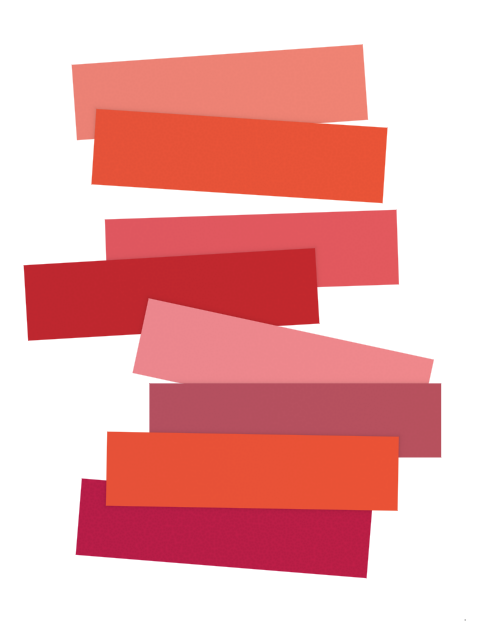
Write a Shadertoy shader that draws this background.

```glsl
// Eight overlapping, slightly tilted strips of red and pink paper on white.

const int STRIP_COUNT = 8;
const float PAGE_ASPECT = 0.746;      // width of the layout, in page heights
const float HALF_LENGTH = 0.2279;     // half the long side of a strip
const float SHADOW_REACH = 0.0028;    // fall-off of the contact shadow
const float SHADOW_DEPTH = 0.10;
const float GRAIN_SCALE = 230.0;      // grain cells per page height
const float EDGE_WIDTH = 1.2;         // edge smoothing, in output samples
const vec3 PAGE_COLOR = vec3(1.0);
const vec3 SPECK_COLOR = vec3(0.65);
const vec2 SPECK_POS = vec2(0.7266, 0.0313);
const float SPECK_RADIUS = 0.0011;

// Strips from back to front: centre x, centre y, tilt, half height
const vec4 STRIPS[STRIP_COUNT] = vec4[](
    vec4(0.3431, 0.8558,  0.0700, 0.0590),
    vec4(0.3737, 0.7562, -0.0645, 0.0590),
    vec4(0.3932, 0.6064,  0.0330, 0.0583),
    vec4(0.2676, 0.5400,  0.0587, 0.0590),
    vec4(0.4421, 0.4277, -0.2120, 0.0597),
    vec4(0.4609, 0.3431,  0.0000, 0.0579),
    vec4(0.3499, 0.1745, -0.0800, 0.0598),
    vec4(0.3939, 0.2637, -0.0172, 0.0579));

const vec3 COLORS[STRIP_COUNT] = vec3[](
    vec3(0.930, 0.510, 0.455),  // salmon
    vec3(0.905, 0.325, 0.220),  // vermilion
    vec3(0.880, 0.345, 0.370),  // coral red
    vec3(0.750, 0.155, 0.180),  // crimson
    vec3(0.930, 0.530, 0.550),  // pink
    vec3(0.710, 0.315, 0.370),  // mauve
    vec3(0.720, 0.115, 0.275),  // magenta
    vec3(0.910, 0.320, 0.215)); // orange red

const float GRAIN[STRIP_COUNT] = float[](
    0.015, 0.025, 0.012, 0.020, 0.012, 0.015, 0.060, 0.010);

vec2 hash2(vec2 p) {
    vec3 q = fract(p.xyx * vec3(0.1031, 0.1030, 0.0973));
    q += dot(q, q.yzx + 33.33);
    return fract((q.xx + q.yz) * q.zy);
}

// Distance to the nearest scattered point
float cellular(vec2 p) {
    vec2 cell = floor(p);
    float nearest = 2.0;
    for (int y = -1; y <= 1; y++) {
        for (int x = -1; x <= 1; x++) {
            vec2 c = cell + vec2(x, y);
            nearest = min(nearest, length(c + hash2(c) - p));
        }
    }
    return nearest;
}

float boxDistance(vec2 p, vec2 halfSize) {
    vec2 d = abs(p) - halfSize;
    return length(max(d, 0.0)) + min(max(d.x, d.y), 0.0);
}

vec2 rotate(vec2 p, float angle) {
    float c = cos(angle), s = sin(angle);
    return vec2(c * p.x + s * p.y, c * p.y - s * p.x);
}

float coverage(float dist) {
    return clamp(0.5 - dist * iResolution.y / EDGE_WIDTH, 0.0, 1.0);
}

void mainImage(out vec4 fragColor, in vec2 fragCoord) {
    vec2 pos = (fragCoord - 0.5 * iResolution.xy) / iResolution.y
             + 0.5 * vec2(PAGE_ASPECT, 1.0);
    float grain = cellular(pos * GRAIN_SCALE) - 0.45;

    // Page with one small speck
    float speck = coverage(length(pos - SPECK_POS) - SPECK_RADIUS);
    vec3 color = mix(PAGE_COLOR, SPECK_COLOR, speck);
    float paper = 0.0;

    for (int i = 0; i < STRIP_COUNT; i++) {
        vec4 strip = STRIPS[i];
        vec2 local = rotate(pos - strip.xy, strip.z);
        float dist = boxDistance(local, vec2(HALF_LENGTH, strip.w));

        // Contact shadow, only on paper lying underneath
        float shadow = exp(-max(dist, 0.0) / SHADOW_REACH);
        color *= 1.0 - SHADOW_DEPTH * shadow * paper;

        // Paper tone drifts a little along the strip
        float along = local.x / HALF_LENGTH;
        vec3 ink = COLORS[i] + vec3(0.008, 0.003, -0.004) * along;
        ink *= 1.0 + GRAIN[i] * grain;

        float mask = coverage(dist);
        color = mix(color, ink, mask);
        paper = max(paper, mask);
    }
    fragColor = vec4(color, 1.0);
}
```
